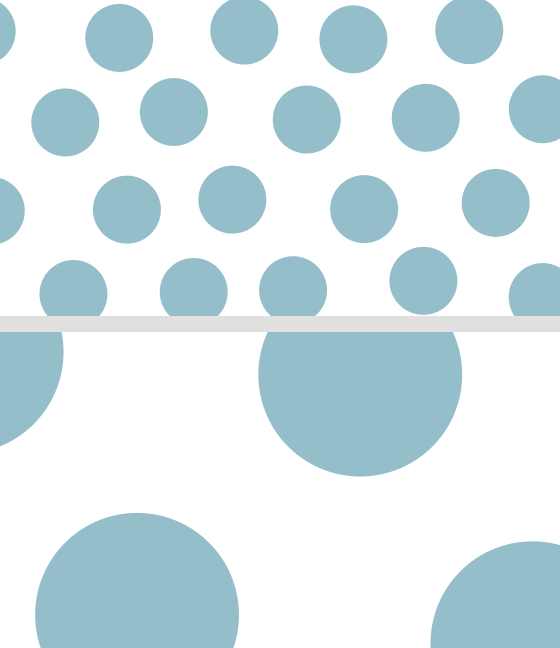
Top: the whole. Bottom: its middle third, enlarged.
Give the GLSL for this pattern, as a WebGL 2 fragment shader.

```glsl
#version 300 es
precision highp float;
// Scattered flat blue polka dots on white, loosely staggered in rows.

uniform vec2 u_resolution;
out vec4 fragColor;

const vec3 PAPER = vec3(1.0);
const vec3 DOT_BLUE = vec3(0.584, 0.747, 0.796);

// All lengths are fractions of the canvas height.
const float DOT_RADIUS = 0.1075;
const vec2 SPACING = vec2(0.385, 0.27);
const vec2 JITTER = vec2(0.05, 0.03);
const vec2 LATTICE_ORIGIN = vec2(-0.01, 0.085);

// Integer hash: two values in 0..1 for each cell.
vec2 hash2(ivec2 cell, uint seed) {
    uvec2 h = uvec2(cell + 4096) * 1664525u + seed;
    h.x += h.y * 1664525u;
    h.y += h.x * 1664525u;
    h ^= h >> 16u;
    h.x += h.y * 1664525u;
    h.y += h.x * 1664525u;
    h ^= h >> 16u;
    return vec2(h & 0xffffu) / 65535.0;
}

// Shift every even row by half a step.
float rowShift(float row) {
    return 0.5 - 0.5 * mod(row, 2.0);
}

// Jittered dot centre of one lattice cell.
vec2 dotCentre(vec2 cell, vec2 spacing, vec2 jitter) {
    vec2 wobble = (2.0 * hash2(ivec2(cell), 7u) - 1.0) * jitter;
    return (cell + vec2(rowShift(cell.y), 0.0)) * spacing + wobble;
}

// Signed distance to the closest dot among the neighbouring cells.
float dotsDistance(vec2 p, vec2 spacing, vec2 jitter, float radius) {
    float nearest = 1e3;
    float homeRow = round(p.y / spacing.y);
    for (int j = -1; j <= 1; j++) {
        float row = homeRow + float(j);
        float homeColumn = round(p.x / spacing.x - rowShift(row));
        for (int i = -1; i <= 1; i++) {
            vec2 cell = vec2(homeColumn + float(i), row);
            nearest = min(nearest, distance(p, dotCentre(cell, spacing, jitter)));
        }
    }
    return nearest - radius;
}

// Edge coverage, softened across one pixel.
float coverage(float signedDistance, float pixelSize) {
    return clamp(0.5 - signedDistance / pixelSize, 0.0, 1.0);
}

void main() {
    vec2 p = gl_FragCoord.xy / u_resolution.y - LATTICE_ORIGIN;
    float d = dotsDistance(p, SPACING, JITTER, DOT_RADIUS);
    vec3 colour = mix(PAPER, DOT_BLUE, coverage(d, 1.0 / u_resolution.y));
    fragColor = vec4(colour, 1.0);
}
```
